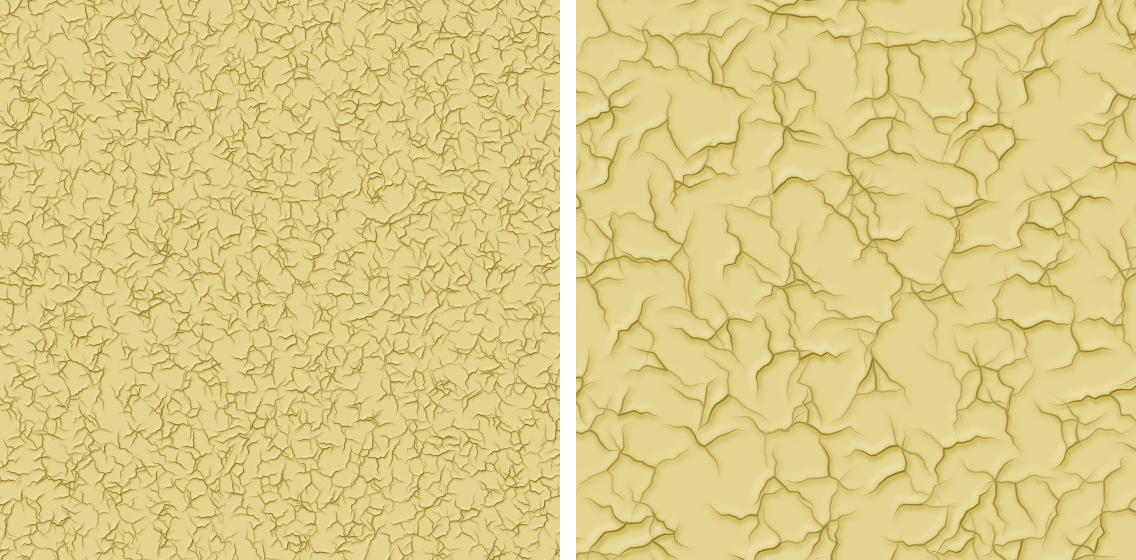
Left, the full canvas; right, a detail of the centre.
This texture is drawn by a Shadertoy shader. Its source:

```glsl
float hash(vec2 p) {
    return fract(sin(dot(p, vec2(127.1, 311.7))) * 43758.5453);
}

// Piecewise linear noise, so that cracks bend at sharp corners
float jagged(float x, float seed) {
    float i = floor(x);
    return mix(hash(vec2(i, seed)), hash(vec2(i + 1.0, seed)), x - i) - 0.5;
}

// One tapering crack from the origin: x = dark core, y = shadow, z = lit rim
vec3 crackArm(vec2 p, float angle, float len, float seed, float pixel) {
    vec2 along = vec2(cos(angle), sin(angle));
    vec2 across = vec2(-along.y, along.x);
    float x = dot(p, along);
    float t = x / len;
    if (x < -0.1 || t > 1.0) return vec3(0.0);

    float bend = 0.25 * jagged(x * 3.2, seed) + 0.08 * jagged(x * 10.0, seed + 7.0);
    float y = (dot(p, across) - bend * clamp(x * 4.0, 0.0, 1.0)) * 0.92;

    float facing = dot(across, vec2(-0.5, 0.86));
    float fade = smoothstep(-0.05, 0.02, x) * (1.0 - smoothstep(0.4, 1.0, t));
    float strength = mix(0.35, 1.0, hash(vec2(seed, 3.0))) * mix(0.65, 1.0, abs(facing));

    float width = 0.016 * (1.0 - t) + 0.75 * pixel;
    float core = 1.0 - smoothstep(0.0, width, abs(y));
    float shadowOffset = (y + 0.04 * facing) / 0.05;
    float rimOffset = (y - 0.09 * facing) / 0.06;
    float shadow = exp(-shadowOffset * shadowOffset);
    float rim = exp(-rimOffset * rimOffset) * abs(facing);
    return vec3(core, shadow, rim) * fade * strength;
}

void mainImage(out vec4 fragColor, in vec2 fragCoord) {
    float cells = 24.0;
    vec2 p = fragCoord / iResolution.y * cells;
    float pixel = cells / iResolution.y;
    vec2 home = floor(p);
    vec3 relief = vec3(0.0);

    // Each cell holds two nodes, and three cracks spread from each
    for (int j = -1; j <= 1; j++) {
        for (int i = -1; i <= 1; i++) {
            vec2 cell = home + vec2(i, j);
            for (int n = 0; n < 2; n++) {
                vec2 key = cell + 61.7 * float(n);
                vec2 node = cell + vec2(hash(key), 0.5 * (float(n) + hash(key + 41.3)));
                float turn = 6.2832 * hash(key + 17.7);
                for (int k = 0; k < 3; k++) {
                    float seed = 90.0 * hash(key + 5.3 * float(k + 1));
                    float angle = turn + 2.0944 * float(k) + 1.4 * (hash(vec2(seed, 1.0)) - 0.5);
                    float len = mix(0.5, 1.0, hash(vec2(seed, 2.0)));
                    relief = max(relief, crackArm(p - node, angle, len, seed, pixel));
                }
            }
        }
    }

    // Paint, lit rims, ochre shadows and dark cores
    vec3 color = vec3(0.892, 0.830, 0.562);
    color = mix(color, vec3(0.945, 0.905, 0.720), 0.6 * relief.z);
    color = mix(color, vec3(0.770, 0.670, 0.260), 0.7 * relief.y);
    color = mix(color, vec3(0.440, 0.360, 0.050), 0.8 * relief.x);
    fragColor = vec4(color, 1.0);
}
```
